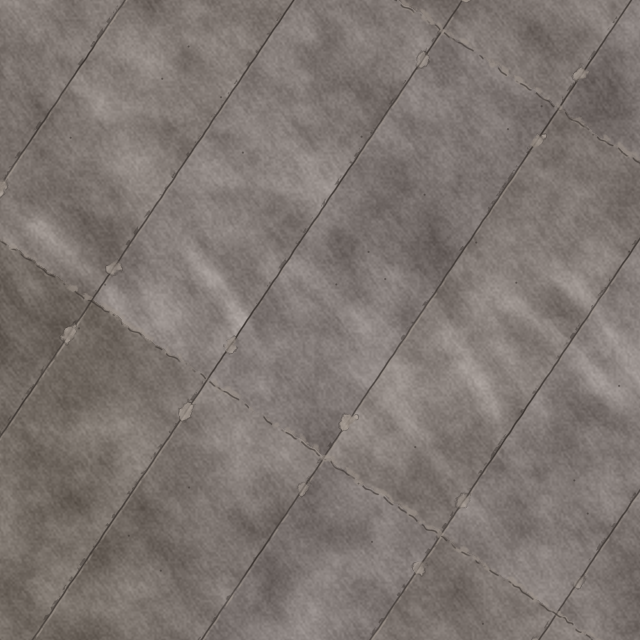
This texture is drawn by a WebGL 1 fragment shader. Its source:

```glsl
precision highp float;

uniform vec2 u_resolution;

const vec2 SLAB_SIZE = vec2(0.219, 0.657);
const vec2 SLAB_ORIGIN = vec2(0.162, -0.309);
const vec2 ACROSS = vec2(0.830, -0.558);
const vec2 ALONG = vec2(0.558, 0.830);
const float PATCH_OFFSET = 0.062;
const vec3 CONCRETE = vec3(0.496, 0.464, 0.449);
const vec3 CREVICE = vec3(0.22, 0.195, 0.18);
const vec3 MORTAR = vec3(0.61, 0.57, 0.535);

float hash(vec2 p) {
  vec3 a = fract(p.xyx * 0.1031);
  a += dot(a, a.yzx + 33.33);
  return fract((a.x + a.y) * a.z);
}

float noise(vec2 p) {
  vec2 i = floor(p);
  vec2 f = fract(p);
  f = f * f * (3.0 - 2.0 * f);
  float low = mix(hash(i), hash(i + vec2(1.0, 0.0)), f.x);
  float high = mix(hash(i + vec2(0.0, 1.0)), hash(i + 1.0), f.x);
  return mix(low, high, f.y);
}

float fbm(vec2 p) {
  float sum = 0.0;
  float gain = 0.533;
  for (int i = 0; i < 4; i++) {
    sum += gain * noise(p);
    p = mat2(1.6, 1.2, -1.2, 1.6) * p + 7.3;
    gain *= 0.5;
  }
  return sum;
}

// Soft band of the given half width around zero
float band(float d, float halfWidth, float soft) {
  return 1.0 - smoothstep(halfWidth - soft, halfWidth + soft, abs(d));
}

// One curved, stranded tyre mark
float tyreMark(vec2 p, float angle, float reach, float bend, float seed) {
  vec2 dir = vec2(cos(angle), sin(angle));
  float a = dot(p, dir);
  float b = dot(p, vec2(-dir.y, dir.x)) + bend * a * a;
  float ends = 1.0 - smoothstep(0.3 * reach, reach, abs(a));
  float strands = 0.5 + 0.5 * noise(vec2(b * 240.0, a * 6.0 + seed));
  return band(b, 0.014, 0.010) * ends * strands;
}

float tyreMarks(vec2 uv) {
  float sum = 0.0;
  for (int i = 0; i < 20; i++) {
    float n = float(i);
    vec2 r = vec2(hash(vec2(n, 3.7)), hash(vec2(n, 19.1)));
    float x = (n + 0.5) / 20.0;
    vec2 center = vec2(x, 0.74 - 0.36 * x + 0.42 * (r.x - 0.5));
    float angle = -0.98 + 0.5 * (r.y - 0.5);
    float reach = 0.12 + 0.12 * hash(vec2(n, 41.3));
    sum += tyreMark(uv - center, angle, reach, 0.3 + 0.9 * r.x, n) * (0.55 + 0.45 * r.y);
  }
  return min(sum, 1.2);
}

// Mottled slab surface with its own shade and tint
vec3 slabColor(vec2 uv, vec2 pos, vec2 id) {
  float shade = hash(id + 31.0) - 0.5;
  vec2 shift = 9.0 * vec2(hash(id + 5.0), hash(id + 17.0));
  float tone = 0.19 * (fbm(pos * vec2(10.0, 8.0) + shift) - 0.5);
  tone += 0.16 * (fbm(pos * vec2(21.0, 27.0) + shift) - 0.5);
  tone += 0.025 * shade;
  float scratch = dot(uv, vec2(0.80, 0.60));
  float run = dot(uv, vec2(0.60, -0.80));
  tone += 0.045 * (noise(vec2(scratch * 300.0, run * 60.0)) - 0.5);
  tone += 0.065 * (noise(uv * 280.0) - 0.5);
  tone -= 0.03 * (1.0 - smoothstep(0.0, 0.4, uv.x));
  tone -= 0.015 * step(id.y, -0.5);
  tone += 0.08 * tyreMarks(uv);
  vec3 tint = vec3(0.3, 0.1, -1.0) * 0.008 * (hash(id + 71.0) - 0.4);
  tint.b -= 0.012 * step(id.y, -0.5) * (1.0 - smoothstep(0.1, 0.4, uv.x));
  return CONCRETE + tone + tint;
}

// Sparse dark pits
float pits(vec2 uv, float soft) {
  vec2 cell = floor(uv * 22.0);
  vec2 center = 0.2 + 0.6 * vec2(hash(cell + 2.0), hash(cell + 9.0));
  float d = length(fract(uv * 22.0) - center) / 22.0;
  return step(0.94, hash(cell + 53.0)) * band(d, 0.0015, soft);
}

void main() {
  vec2 uv = gl_FragCoord.xy / u_resolution;
  float soft = 0.8 / min(u_resolution.x, u_resolution.y);
  vec2 pos = vec2(dot(uv - vec2(0.0, 1.0), ACROSS), dot(uv - vec2(0.0, 1.0), ALONG));
  vec2 wobble = vec2(noise(pos.yy * 60.0), noise(pos.xx * 70.0 + 8.0)) - 0.5;
  vec2 grid = (pos + wobble * vec2(0.001, 0.006) - SLAB_ORIGIN) / SLAB_SIZE;
  vec2 joint = floor(grid + 0.5);
  vec2 d = (grid - joint) * SLAB_SIZE;
  float rough = fbm(uv * 95.0);
  vec3 color = slabColor(uv, pos, floor(grid));
  color = mix(color, CREVICE, 0.6 * pits(uv, soft));

  // Long joints: thin crevice beside a broken pale lip
  float wear = noise(vec2(pos.y * 14.0, joint.x * 5.3));
  float chips = smoothstep(0.3, 0.6, rough);
  color = mix(color, MORTAR, band(d.x - 0.0025, 0.0015, soft) * mix(0.25, 0.8, wear) * chips);
  color = mix(color, CREVICE, band(d.x, 0.0012, soft) * mix(1.0, 0.55, wear));
  float spall = band(d.x + 0.003, 0.002, soft) * smoothstep(0.55, 0.7, rough);
  color = mix(color, CREVICE, spall * 0.45);

  // Cross joints: crumbled filler with a ragged dark edge
  float filler = band(d.y, 0.004 + 0.010 * (rough - 0.5), 0.0015 + soft);
  color = mix(color, MORTAR, filler * smoothstep(0.35, 0.65, rough) * 0.6);
  float crack = band(d.y + 0.003, 0.0012, soft) * smoothstep(0.3, 0.6, noise(pos.xx * 110.0));
  color = mix(color, CREVICE, crack * 0.65);

  // Mortar patches on the long joints, either side of each crossing
  vec2 patchId = vec2(joint.x, joint.y * 2.0 + step(0.0, d.y));
  float variety = hash(patchId + 83.0);
  vec2 q = vec2(d.x, (abs(d.y) - PATCH_OFFSET - 0.008 * (variety - 0.5)) * 0.7);
  float edge = length(q) - 0.0065 - 0.003 * variety - 0.014 * (rough - 0.5);
  float fill = 1.0 - smoothstep(-0.001 - soft, 0.001 + soft, edge);
  color = mix(color, MORTAR + 0.3 * (rough - 0.5), fill * mix(0.4, 0.85, variety));
  color = mix(color, CREVICE, band(edge - 0.001, 0.0012, soft) * 0.35 * chips);

  gl_FragColor = vec4(clamp(color, 0.0, 1.0), 1.0);
}
```
